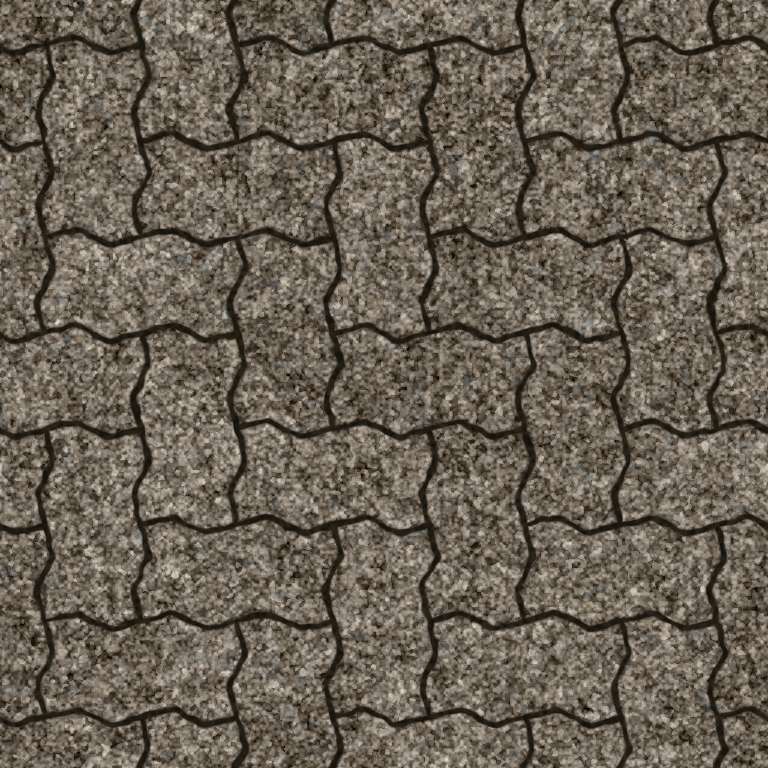
Give the GLSL for this texture, as a WebGL 1 fragment shader.

```glsl
precision highp float;
// Interlocking concrete pavers in a herringbone bond, 8 by 8 half-pavers per tile.
// A zigzag warp of a square grid bends the joints; each half-paver drops one side.
// Wrapped noise and cellular grains form the weathered aggregate surface.

uniform vec2 u_resolution;

#define TILES 8.0           // half-pavers across the canvas, a multiple of 4
#define GRID_SHIFT 0.47     // grid offset from the top left corner
#define ZIGZAG 0.085        // height of the joint zigzag
#define JOINT_WIDTH 0.021   // half width of a joint
#define JOINT_WOBBLE 0.035  // raggedness of the joints
#define GRAIN_CONTRAST 1.0
#define PAVER_VARIATION 0.05
#define BASE_TONE 0.435
#define JOINT_COLOR vec3(0.125, 0.105, 0.07)
#define SLATE_COLOR vec3(0.46, 0.47, 0.46)
#define SAND_COLOR vec3(0.57, 0.51, 0.43)
#define PALE_COLOR vec3(0.76, 0.73, 0.67)

float hash(vec2 p) {
  return fract(sin(dot(p, vec2(127.1, 311.7))) * 43758.5453);
}

// Value noise of the given frequency per half-paver, wrapping at the tile edge
float noise(vec2 p, float freq) {
  float period = TILES * freq;
  vec2 i = floor(p * freq), f = fract(p * freq);
  f = f * f * (3.0 - 2.0 * f);
  vec2 a = mod(i, period), b = mod(i + 1.0, period);
  return mix(mix(hash(a), hash(vec2(b.x, a.y)), f.x),
             mix(hash(vec2(a.x, b.y)), hash(b), f.x), f.y);
}

// Nearest scattered grain: x = distance, y = random value of that grain
vec2 grains(vec2 p, float freq) {
  vec2 i = floor(p * freq), f = fract(p * freq);
  vec2 nearest = vec2(9.0, 0.0);
  for (int y = -1; y <= 1; y++) {
    for (int x = -1; x <= 1; x++) {
      vec2 cell = vec2(float(x), float(y));
      vec2 id = mod(i + cell, TILES * freq);
      vec2 center = cell + vec2(hash(id + 3.7), hash(id + 19.3));
      float d = length(center - f);
      if (d < nearest.x) nearest = vec2(d, hash(id + 41.9));
    }
  }
  return nearest;
}

// Rises to +1 at one third, falls to -1 at two thirds, with softened peaks
float zigzag(float t) {
  float u = fract(t) - 0.5, a = abs(u);
  float inner = 6.0 * a, outer = 1.5 - 3.0 * a;
  float h = max(0.5 - abs(inner - outer), 0.0);
  return -sign(u) * (min(inner, outer) - 0.5 * h * h);
}

// Distance correction for the slanted parts of the zigzag
float slantScale(float t) {
  float slope = ZIGZAG * (abs(fract(t) - 0.5) < 0.1667 ? 6.0 : 3.0);
  return inversesqrt(1.0 + slope * slope);
}

// xy = paver id, z = distance to its outline
vec3 paver(vec2 p) {
  vec2 q = p + ZIGZAG * vec2(zigzag(p.y), -zigzag(p.x));
  vec2 cell = floor(q), f = q - cell;
  // 0 upper half, 1 lower half, 2 left half, 3 right half
  float part = mod(cell.x - cell.y - 1.0, 4.0);
  vec4 is = 1.0 - step(0.5, abs(part - vec4(0.0, 1.0, 2.0, 3.0)));
  vec2 low = f + is.wx;
  vec2 high = 1.0 - f + is.zy;
  vec2 side = min(low, high) * vec2(slantScale(p.y), slantScale(p.x));
  return vec3(mod(cell + vec2(-is.w, is.y), TILES), min(side.x, side.y));
}

// Aggregate: fine grit, angular grains and a few larger embedded stones
vec3 concrete(vec2 p) {
  vec2 warp = vec2(noise(p, 18.0), noise(p + 3.5, 18.0)) - 0.5;
  vec2 grit = grains(p + warp * 0.03, 20.0);
  float tone = 0.34 * (noise(p, 32.0) - 0.5) + 0.27 * (grit.y - 0.5);
  tone += 0.20 * (noise(p, 11.0) - 0.5) + 0.10 * (noise(p, 4.0) - 0.5);
  tone += 0.06 * (noise(p, 1.0) - 0.5) - 0.10 * smoothstep(0.35, 0.8, grit.x);
  vec3 color = vec3(BASE_TONE + GRAIN_CONTRAST * tone) + vec3(0.04, 0.0, -0.05);

  vec2 stone = grains(p + warp * 0.08, 7.0);
  float radius = 0.18 + 0.22 * fract(stone.y * 37.0);
  float inside = 1.0 - smoothstep(radius - 0.09, radius, stone.x);
  vec3 stoneColor = mix(SLATE_COLOR, SAND_COLOR, step(0.78, stone.y));
  stoneColor *= 0.7 + 0.45 * fract(stone.y * 91.0);
  stoneColor = mix(stoneColor, PALE_COLOR, step(0.985, stone.y));
  stoneColor += 0.5 * tone;
  return mix(color, stoneColor, 0.65 * inside * step(0.55, stone.y));
}

void main() {
  float size = min(u_resolution.x, u_resolution.y);
  float pixel = TILES / size;
  vec2 p = gl_FragCoord.xy / size * TILES + vec2(-GRID_SHIFT, GRID_SHIFT);

  // Ragged outline and per-paver tone
  vec2 wobble = vec2(noise(p, 9.0), noise(p + 2.5, 9.0)) - 0.5;
  vec3 block = paver(p + JOINT_WOBBLE * wobble);
  vec3 color = concrete(p) + PAVER_VARIATION * (hash(block.xy + 7.0) - 0.5);

  // Worn light rim, then dirt gathering beside the joint
  float rim = smoothstep(0.02, 0.05, block.z) * (1.0 - smoothstep(0.05, 0.11, block.z));
  color += 0.09 * rim * (noise(p, 6.0) - 0.3);
  color *= 1.0 - 0.35 * (1.0 - smoothstep(0.015, 0.06, block.z));

  // Dark joint of varying width
  float width = JOINT_WIDTH * (0.65 + 0.7 * noise(p, 7.0));
  float joint = 1.0 - smoothstep(width - pixel * 0.5, width + pixel * 0.5 + 0.012, block.z);
  vec3 soil = JOINT_COLOR * (0.6 + 0.8 * noise(p, 24.0));
  gl_FragColor = vec4(mix(color, soil, joint), 1.0);
}
```
